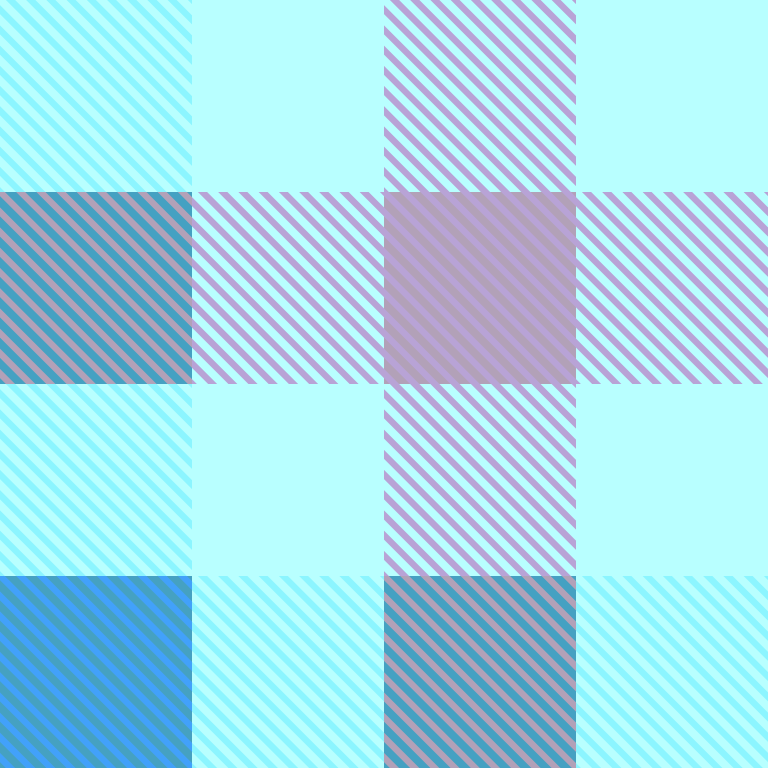
Write a Shadertoy shader that draws this pattern.

```glsl
const float CELLS = 4.0;          // checks across and down
const float STRIPES = 38.0;       // diagonal stripes along each side
const float STRIPE_SHARE = 0.45;  // stripe width relative to its period
const float STRIPE_CENTRE = 0.52; // stripe position within its period
const int SAMPLES = 4;            // antialiasing grid per pixel side

const vec3 GROUND = vec3(0.72, 1.0, 1.0);
const vec3 CYAN   = vec3(0.55, 0.96, 1.0);
const vec3 BLUE   = vec3(0.26, 0.63, 0.98);
const vec3 TEAL   = vec3(0.27, 0.63, 0.76);
const vec3 PURPLE = vec3(0.72, 0.64, 0.84);
const vec3 MAUVE  = vec3(0.70, 0.63, 0.72);

// 1 on a falling diagonal stripe, 0 between stripes
float diagonalStripe(vec2 uv, float count, float share, float centre) {
    float offset = abs(fract((uv.x + uv.y) * count - centre + 0.5) - 0.5);
    return step(offset, 0.5 * share);
}

// Band order in both directions: blue, plain, purple, plain
bool isDyed(float band) { return mod(band, 2.0) < 0.5; }
bool isBlue(float band) { return mod(band, 4.0) < 0.5; }

// A dyed band crossing a plain one
vec3 singleBand(bool blue, float stripe) {
    return mix(GROUND, blue ? CYAN : PURPLE, stripe);
}

// Two dyed bands crossing
vec3 crossing(bool blueColumn, bool blueRow, float stripe) {
    vec3 gap = (blueColumn || blueRow) ? TEAL : MAUVE;
    vec3 same = blueColumn ? BLUE : PURPLE;
    return mix(gap, blueColumn == blueRow ? same : MAUVE, stripe);
}

vec3 plaid(vec2 uv) {
    vec2 band = floor(uv * CELLS);
    float stripe = diagonalStripe(uv, STRIPES, STRIPE_SHARE, STRIPE_CENTRE);
    bool dyedColumn = isDyed(band.x);
    bool dyedRow = isDyed(band.y);

    if (dyedColumn && dyedRow) return crossing(isBlue(band.x), isBlue(band.y), stripe);
    if (dyedColumn) return singleBand(isBlue(band.x), stripe);
    if (dyedRow) return singleBand(isBlue(band.y), stripe);
    return GROUND;
}

void mainImage(out vec4 fragColor, in vec2 fragCoord) {
    // Average a grid of samples to smooth stripes and check borders
    vec3 sum = vec3(0.0);
    for (int j = 0; j < SAMPLES; j++) {
        for (int i = 0; i < SAMPLES; i++) {
            vec2 jitter = (vec2(i, j) + 0.5) / float(SAMPLES) - 0.5;
            sum += plaid((fragCoord + jitter) / iResolution.xy);
        }
    }
    fragColor = vec4(sum / float(SAMPLES * SAMPLES), 1.0);
}
```
